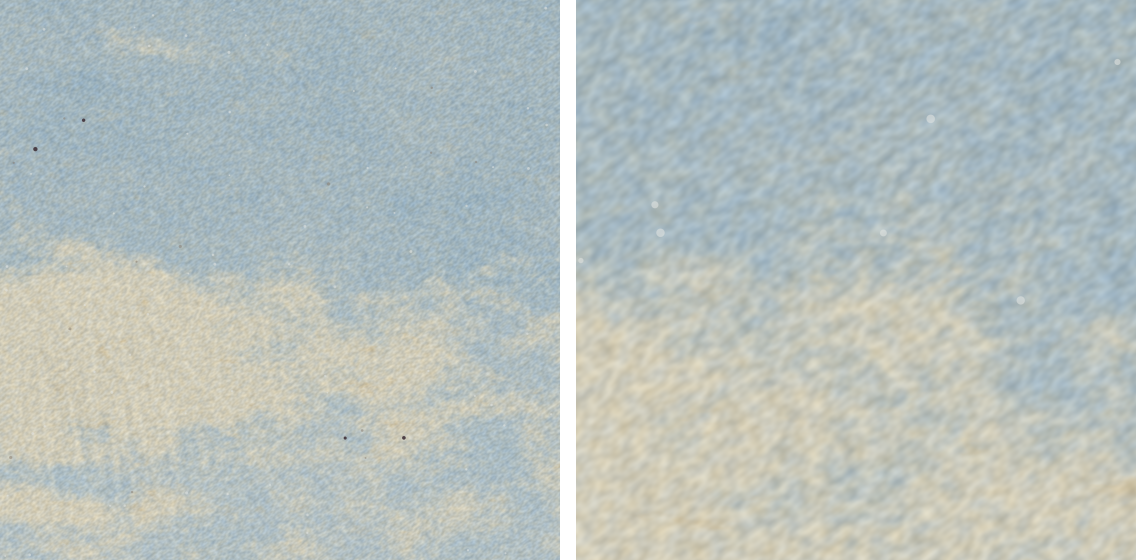
Left, the full canvas; right, a detail of the centre.
Write a WebGL 1 fragment shader that draws this texture.

```glsl
precision highp float;
uniform vec2 u_resolution;

float hash(vec2 p) {
  vec3 q = fract(vec3(p.xyx) * 0.1031);
  q += dot(q, q.yzx + 33.33);
  return fract((q.x + q.y) * q.z);
}

vec2 gradient(vec2 cell) {
  float angle = 6.2832 * hash(cell + 71.0);
  return vec2(cos(angle), sin(angle));
}

float noise(vec2 p) {
  vec2 i = floor(p), f = p - i;
  vec2 w = f * f * f * (f * (f * 6.0 - 15.0) + 10.0);
  vec2 e = vec2(1.0, 0.0);
  float low = mix(dot(gradient(i), f), dot(gradient(i + e), f - e), w.x);
  float high = mix(dot(gradient(i + e.yx), f - e.yx), dot(gradient(i + 1.0), f - 1.0), w.x);
  return 1.4 * mix(low, high, w.y);
}

float fbm(vec2 p) {
  float sum = 0.0, amplitude = 0.55;
  for (int i = 0; i < 5; i++) {
    sum += amplitude * noise(p);
    p = mat2(1.9, 0.5, -0.5, 1.9) * p + 17.3;
    amplitude *= 0.6;
  }
  return sum;
}

// Soft elliptical area of influence
float blob(vec2 p, vec2 center, vec2 radius) {
  vec2 d = (p - center) / radius;
  return exp(-dot(d, d));
}

// Sparse round specks, one at most per grid cell
float specks(vec2 p, float cells, float chance, float radius) {
  vec2 cell = floor(p * cells);
  vec2 center = 0.2 + 0.6 * vec2(hash(cell + 5.1), hash(cell + 9.7));
  float size = radius * (0.6 + 0.6 * hash(cell + 2.3));
  float d = length(fract(p * cells) - center) / cells;
  float edge = 0.7 / u_resolution.y;
  return step(hash(cell + 13.9), chance) * (1.0 - smoothstep(size - edge, size + edge, d));
}

void main() {
  vec2 uv = gl_FragCoord.xy / u_resolution;
  vec2 warped = uv + 0.025 * vec2(fbm(uv * 5.0 + 3.0), fbm(uv * 5.0 + 40.0));

  // Diagonal paper grain
  vec2 slant = mat2(0.8, -0.6, 0.6, 0.8) * uv;
  float fine = noise(slant * vec2(150.0, 235.0));
  float fiber = noise(slant * vec2(62.0, 125.0) + 31.0);
  float mottle = fbm(uv * vec2(16.0, 24.0) + 8.0);

  // Where the cream wash lies
  float wash = -0.62 + 0.44 * smoothstep(0.62, 0.4, warped.y);
  wash += 0.85 * blob(warped, vec2(0.06, 0.42), vec2(0.24, 0.17));
  wash += 0.65 * blob(warped, vec2(0.28, 0.32), vec2(0.18, 0.16));
  wash += 0.32 * blob(warped, vec2(0.62, 0.38), vec2(0.24, 0.13));
  wash += 0.15 * blob(warped, vec2(0.88, 0.26), vec2(0.25, 0.12));
  wash += 0.65 * blob(warped, vec2(0.08, 0.09), vec2(0.2, 0.022));
  wash -= 0.28 * blob(warped, vec2(0.12, 0.155), vec2(0.3, 0.025));
  wash += 0.55 * blob(vec2(uv.x, warped.y + 0.1 * uv.x), vec2(0.38, 0.95), vec2(0.33, 0.025));
  wash += 0.55 * blob(warped, vec2(0.97, 0.535), vec2(0.08, 0.009));

  // Near-vertical brush scratches
  float scratches = noise(vec2((uv.x + 0.13 * uv.y) * 58.0, uv.y * 5.0))
                  + 0.6 * noise(vec2((uv.x + 0.1 * uv.y) * 110.0, uv.y * 9.0));
  scratches *= blob(uv, vec2(0.2, 0.28), vec2(0.2, 0.19));

  float patches = fbm(warped * vec2(6.0, 11.0) + vec2(2.0, 5.0) + 0.8 * uv.yx);
  float cover = wash + 0.65 * patches + 0.3 * mottle + 0.2 * scratches + 0.1 * fiber;
  float cream = smoothstep(-0.38, 0.42, cover);

  // Blue ground, paler toward the bottom
  vec3 blue = mix(vec3(0.69, 0.745, 0.76), vec3(0.64, 0.712, 0.742), smoothstep(0.1, 0.75, uv.y));
  float haze = fbm(uv * vec2(3.0, 5.0) + 60.0);
  blue += vec3(0.045, 0.022, 0.0) * haze + vec3(0.035, 0.018, -0.005) * mottle;
  vec3 color = mix(blue, vec3(0.815, 0.797, 0.722), cream);

  // Ochre stains, strongest along the wash
  float ochre = smoothstep(0.25, 0.65, fbm(uv * vec2(13.0, 27.0) + 90.0));
  color = mix(color, vec3(0.79, 0.735, 0.61), ochre * (0.2 + 0.45 * cream));

  // Tonal and warm-cool variation of the grain
  color += 0.055 * fine + 0.045 * fiber + 0.03 * scratches;
  color += vec3(0.03, 0.008, -0.03) * noise(slant * vec2(90.0, 130.0) + 55.0);

  color = mix(color, vec3(0.88, 0.89, 0.88), 0.6 * specks(uv, 28.0, 0.1, 0.0022));
  color = mix(color, vec3(0.52, 0.47, 0.42), 0.5 * specks(uv + 0.31, 17.0, 0.06, 0.0025));
  color = mix(color, vec3(0.25, 0.19, 0.22), 0.9 * specks(uv + 0.17, 7.0, 0.07, 0.0034));
  gl_FragColor = vec4(clamp(color, 0.0, 1.0), 1.0);
}
```
